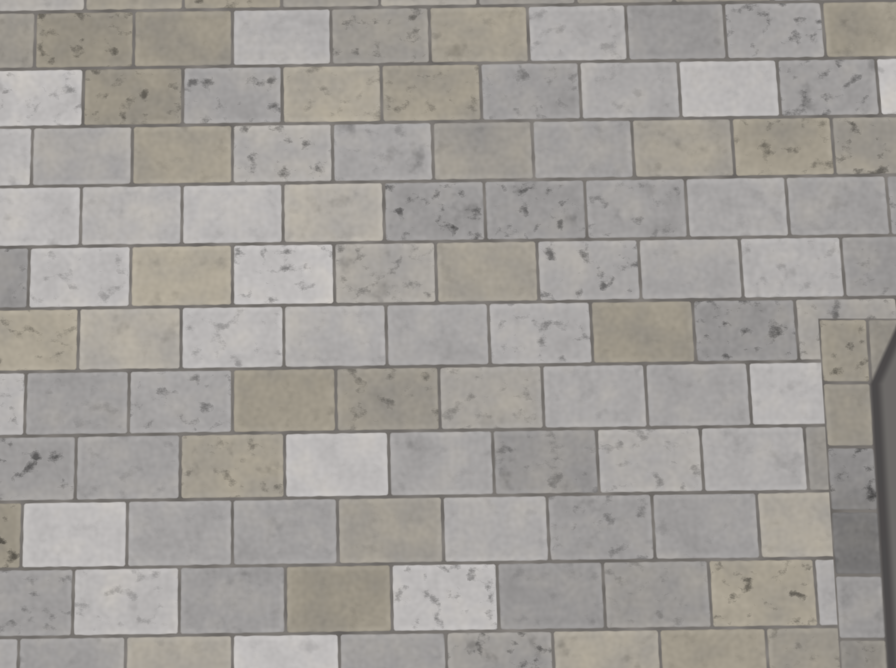
Reproduce this texture procedurally as a Shadertoy shader.

```glsl
const vec3 STONE_TINT = vec3(1.012, 0.997, 0.991);
const vec3 TAN_TINT = vec3(1.015, 0.985, 0.90);
const vec3 GROUT = vec3(0.455, 0.44, 0.425);
const vec3 SHADOW = vec3(0.30, 0.29, 0.29);

vec2 hash2(vec2 p) {
    vec3 q = fract(p.xyx * vec3(0.1031, 0.1030, 0.0973));
    q += dot(q, q.yzx + 33.33);
    return fract((q.xx + q.yz) * q.zy);
}

float gradientAt(vec2 cell, vec2 corner, vec2 f) {
    return dot(hash2(cell + corner) * 2.0 - 1.0, f - corner);
}

float gradientNoise(vec2 p) {
    vec2 i = floor(p), f = fract(p);
    vec2 u = f * f * f * (f * (f * 6.0 - 15.0) + 10.0);
    float low = mix(gradientAt(i, vec2(0, 0), f), gradientAt(i, vec2(1, 0), f), u.x);
    float high = mix(gradientAt(i, vec2(0, 1), f), gradientAt(i, vec2(1, 1), f), u.x);
    return mix(low, high, u.y);
}

float fbm(vec2 p) {
    float sum = 0.0, amplitude = 0.6;
    for (int i = 0; i < 4; i++) {
        sum += amplitude * gradientNoise(p);
        p = mat2(1.6, 1.2, -1.2, 1.6) * p + 17.3;
        amplitude *= 0.5;
    }
    return sum;
}

// Distance from the rim of a rounded cell, positive inside
float rimDistance(vec2 cellUv, vec2 size, float radius) {
    vec2 q = abs(cellUv - 0.5) * size - size * 0.5 + radius;
    return radius - length(max(q, 0.0)) - min(max(q.x, q.y), 0.0);
}

// One weathered stone: own tone, warmth, clouding and pitting
vec3 stone(vec2 p, vec2 id, float darkness) {
    vec2 look = hash2(id + 41.7), wear = hash2(id + 113.2);
    vec2 q = p + look * 19.0;
    float tone = mix(0.575, 0.70, look.x) + 0.045 * smoothstep(0.8, 0.95, look.x);
    float warmth = smoothstep(0.35, 0.95, look.y) * (1.0 - smoothstep(0.6, 0.9, look.x));
    float clouds = fbm(q * 16.0);
    float pits = smoothstep(0.08, 0.42, fbm(q * vec2(38.0, 46.0)));
    float veins = smoothstep(0.10, 0.45, fbm(q * 23.0 + 7.0));
    tone += 0.09 * clouds + 0.035 * gradientNoise(q * 110.0);
    tone -= pits * mix(0.03, 0.24, smoothstep(0.45, 1.0, wear.x));
    tone -= veins * 0.13 * wear.y * wear.y;
    warmth = clamp(warmth + clouds * 0.6, 0.0, 1.0);
    return (tone - darkness) * STONE_TINT * mix(vec3(1.0), TAN_TINT, warmth);
}

// Stone framed by a pale worn rim and a soft grout line
vec3 pavedCell(vec2 p, vec2 uv, vec2 size, float seed, float darkness, float blur) {
    vec2 id = floor(uv);
    float wobble = 0.0012 * gradientNoise(p * 70.0);
    float rim = rimDistance(fract(uv), size, 0.006) + wobble;
    float paleRim = smoothstep(0.002, 0.005, rim) * (1.0 - smoothstep(0.005, 0.012, rim));
    vec3 face = stone(p, id + seed, darkness) + 0.022 * paleRim;
    vec3 grout = GROUT * (1.0 + 0.25 * gradientNoise(p * 28.0));
    return mix(grout, face, smoothstep(-blur, blur, rim - 0.0022));
}

// Brick bond in mild perspective: x is column, y is row
vec2 brickUv(vec2 p, float width) {
    float depth = p.y + 0.0135 * (p.x - 0.348) - 0.014;
    float row = depth / (0.0845 * (1.0 + 0.115 * depth));
    float shift = 0.5 * mod(floor(row), 2.0);
    return vec2((p.x - 0.348) / width + shift, row);
}

void mainImage(out vec4 fragColor, in vec2 fragCoord) {
    // Height is one, y runs downward
    vec2 p = fragCoord / iResolution.y;
    p.y = 1.0 - p.y;
    float pixel = 1.0 / iResolution.y;
    float blur = max(0.0016, pixel);

    // Main field
    float width = 0.1469 + 0.0135 * p.y;
    vec2 size = vec2(width, mix(0.0845, 0.101, p.y));
    vec3 color = pavedCell(p, brickUv(p, width), size, 60.0, 0.0, blur);

    // Narrow border column at the lower right
    vec2 strip = vec2(p.x - 1.225 - 0.063 * (p.y - 0.479), p.y - 0.477);
    vec2 stripSize = vec2(0.073, 0.096);
    float stripDark = mix(0.04, 0.12, smoothstep(0.70, 0.78, p.y));
    vec3 border = pavedCell(p, strip / stripSize, stripSize, 200.0, stripDark, blur);
    vec2 inside = smoothstep(-blur, blur, strip);
    color = mix(color, border, inside.x * inside.y);

    // Shaded recess beyond the border
    float bend = p.y - 0.575;
    float recess = p.x - 1.303 - max(0.06 * bend, -0.45 * bend);
    vec3 recessColor = mix(SHADOW, vec3(0.43, 0.42, 0.41), smoothstep(0.008, 0.022, recess));
    color = mix(color, recessColor, smoothstep(-0.004, 0.004, recess));

    // Broad uneven light
    color *= 1.0 + 0.05 * gradientNoise(p * 2.3 + 4.0);
    fragColor = vec4(clamp(color, 0.0, 1.0), 1.0);
}
```
